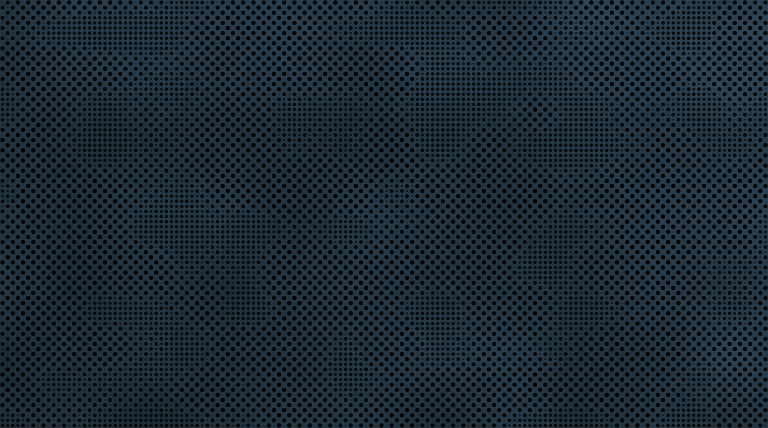
A Shadertoy shader for this pattern:

```glsl
#define SITES vec2(150.0, 84.0)
#define HOLE_RADIUS 0.42
#define FILLED_RADIUS 0.33
#define PATCH_SCALE vec2(0.105, 0.13)
#define RADIUS_JITTER 0.04
#define GRAIN 0.07
#define PLATE_DARK vec3(0.112, 0.168, 0.205)
#define PLATE_LIGHT vec3(0.178, 0.260, 0.328)
#define HOLE_COLOR vec3(0.008, 0.013, 0.016)
#define FILLED_COLOR vec3(0.035, 0.053, 0.064)

float hash(vec2 p) {
    vec3 q = fract(vec3(p.xyx) * 0.1031);
    q += dot(q, q.yzx + 33.33);
    return fract((q.x + q.y) * q.z);
}

float valueNoise(vec2 p) {
    vec2 cell = floor(p);
    vec2 f = fract(p);
    f = f * f * (3.0 - 2.0 * f);
    float bottom = mix(hash(cell), hash(cell + vec2(1.0, 0.0)), f.x);
    float top = mix(hash(cell + vec2(0.0, 1.0)), hash(cell + 1.0), f.x);
    return mix(bottom, top, f.y);
}

// Irregular blocks where the sites between the staggered holes fill in
float filledPatch(vec2 site) {
    vec2 p = site * PATCH_SCALE;
    float blocks = valueNoise(p + 7.0);
    float columns = valueNoise(vec2(p.x * 1.4, 3.5));
    float rows = valueNoise(vec2(19.5, p.y * 1.4));
    float blend = 0.5 * blocks + 0.25 * (columns + rows);
    return smoothstep(0.44, 0.72, blend);
}

// Plate lit from the upper right, with faint broad mottling
vec3 plateColor(vec2 uv, vec2 grid) {
    float light = 0.16 + 0.52 * uv.x * uv.x + 0.34 * uv.y;
    light += 0.55 * (valueNoise(grid * 0.07 + 31.0) - 0.5);
    return mix(PLATE_DARK, PLATE_LIGHT, clamp(light, 0.0, 1.0));
}

void mainImage(out vec4 fragColor, in vec2 fragCoord) {
    vec2 uv = fragCoord / iResolution.xy;
    float pixel = SITES.x / iResolution.x;
    vec2 grid = uv * SITES;
    vec2 site = floor(grid);
    vec2 local = fract(grid) - 0.5;

    // Alternate sites carry the main, staggered holes
    float isMain = 1.0 - mod(site.x + site.y, 2.0);
    float filled = filledPatch(site);
    float random = hash(site + 53.0);

    float mainRadius = mix(HOLE_RADIUS, FILLED_RADIUS, filled);
    float radius = mix(FILLED_RADIUS * filled, mainRadius, isMain);
    radius += RADIUS_JITTER * (random - 0.5);
    float presence = mix(filled, 1.0, isMain);

    // Antialiased round hole
    float edge = 0.5 * pixel;
    float hole = 1.0 - smoothstep(-edge, edge, length(local) - radius);

    vec3 plate = plateColor(uv, grid);
    plate *= 1.0 + GRAIN * (random - 0.5);
    vec3 dark = mix(HOLE_COLOR, FILLED_COLOR, filled * (1.0 - 0.6 * isMain));

    fragColor = vec4(mix(plate, dark, hole * presence), 1.0);
}
```
